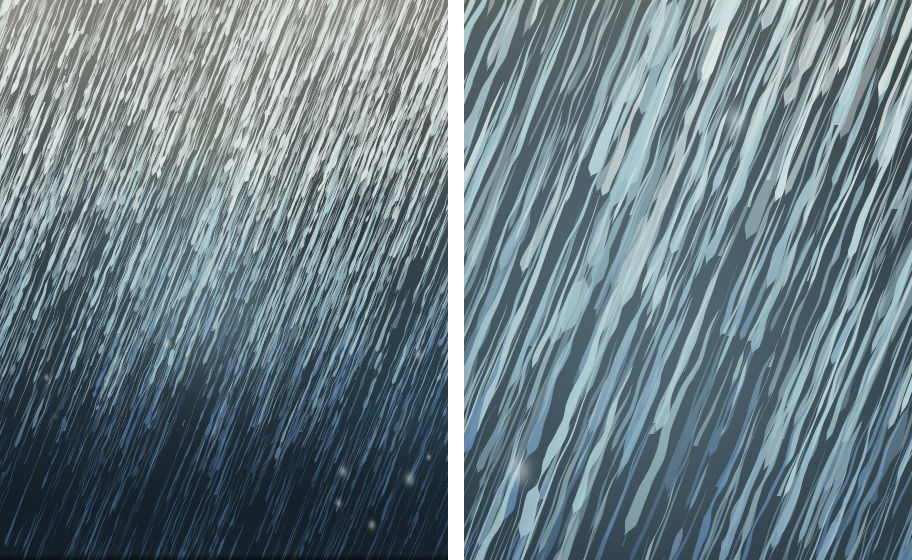
Left, the full canvas; right, a detail of the centre.
Write a WebGL 2 fragment shader that draws this pattern.

```glsl
#version 300 es
precision highp float;
// Slanting, ragged rain streaks falling through a stormy grey to deep blue sky.

uniform vec2 u_resolution;
out vec4 fragColor;

// Lengths are in canvas heights
const int   LAYERS       = 16;
const int   DROPS        = 14;
const float SLANT        = 0.375;   // radians away from vertical
const float SLANT_SPREAD = 0.05;
const float COLUMN_WIDTH = 0.0175;
const float CELL_LENGTH  = 0.19;
const float THIN         = 0.0007;  // half widths of the streaks
const float THICK        = 0.0043;
const float WOBBLE       = 0.0032;

const vec3 SKY_TOP    = vec3(0.53, 0.52, 0.49);
const vec3 SKY_HIGH   = vec3(0.32, 0.355, 0.355);
const vec3 SKY_MIDDLE = vec3(0.20, 0.26, 0.29);
const vec3 SKY_LOW    = vec3(0.085, 0.13, 0.17);
const vec3 GLOW_OLIVE = vec3(0.46, 0.48, 0.43);
const vec3 GLOW_BLUE  = vec3(0.36, 0.45, 0.50);
const vec3 GLOW_TEAL  = vec3(0.15, 0.25, 0.31);
const vec3 RAIN_WHITE = vec3(0.88, 0.91, 0.90);
const vec3 RAIN_PALE  = vec3(0.68, 0.81, 0.83);
const vec3 RAIN_BLUE  = vec3(0.31, 0.46, 0.63);

float hash(vec2 p) {
    return fract(sin(dot(p, vec2(127.1, 311.7))) * 43758.5453);
}

float noise(vec2 p) {
    vec2 i = floor(p), f = fract(p);
    f = f * f * (3.0 - 2.0 * f);
    return mix(mix(hash(i), hash(i + vec2(1, 0)), f.x),
               mix(hash(i + vec2(0, 1)), hash(i + vec2(1, 1)), f.x), f.y);
}

// Soft elliptical patch of light
float glow(vec2 p, vec2 center, vec2 size) {
    vec2 d = (p - center) / size;
    return exp(-dot(d, d));
}

vec3 sky(vec2 uv) {
    vec3 col = mix(SKY_LOW, SKY_MIDDLE, smoothstep(0.08, 0.55, uv.y));
    col = mix(col, SKY_HIGH, smoothstep(0.45, 0.82, uv.y));
    col = mix(col, SKY_TOP, smoothstep(0.72, 1.02, uv.y));
    col = mix(col, GLOW_OLIVE, 0.55 * glow(uv, vec2(0.48, 0.75), vec2(0.20, 0.13)));
    col = mix(col, GLOW_BLUE, 0.60 * glow(uv, vec2(0.47, 0.49), vec2(0.20, 0.15)));
    col = mix(col, GLOW_TEAL, 0.60 * glow(uv, vec2(0.90, 0.28), vec2(0.20, 0.12)));
    col *= 1.0 - 0.22 * glow(uv, vec2(0.76, 0.58), vec2(0.16, 0.12));
    return col * (0.9 + 0.2 * noise(uv * vec2(4.0, 5.0)));
}

// Colour and opacity of one layer of streaks, at most one streak per cell
vec4 rainLayer(vec2 p, float layer, float pixel) {
    float angle = SLANT + SLANT_SPREAD * (hash(vec2(layer, 3.7)) - 0.5);
    vec2 fall = vec2(sin(angle), cos(angle));
    float across = dot(p, vec2(fall.y, -fall.x)) / COLUMN_WIDTH + hash(vec2(layer, 9.1));
    float column = floor(across);
    float along = dot(p, fall) / CELL_LENGTH + hash(vec2(column, layer + 41.0));
    vec2 id = vec2(column + 37.0 * layer, floor(along));
    float seed = hash(id);

    // Streaks gather in loose bands and thin out toward the ground
    float band = noise(vec2(column * COLUMN_WIDTH * 14.0, p.y * 3.0));
    float density = mix(0.38, 0.70, smoothstep(0.05, 0.75, p.y)) + 0.6 * (band - 0.5);
    float present = step(hash(id + 5.3), density);

    // Rounded foot, long taper upward, ragged outline
    float span = mix(0.35, 0.95, hash(id + 11.9));
    float t = (fract(along) - 0.02) / span;
    float taper = smoothstep(0.0, 0.07, t) * pow(clamp(1.0 - t, 0.0, 1.0), 0.65);
    float run = along * CELL_LENGTH;
    float lumps = noise(vec2(run * 75.0, seed * 90.0));
    float ragged = mix(1.0, 1.5 * smoothstep(0.12, 0.75, lumps), hash(id + 2.2));
    float size = hash(id + 7.7);
    float halfWidth = mix(THIN, THICK, size * size) * mix(0.65, 1.0, smoothstep(0.1, 0.6, p.y));
    halfWidth *= taper * ragged;

    float sway = WOBBLE * (noise(vec2(run * 48.0, seed * 70.0 + 20.0)) - 0.5);
    float center = mix(0.3, 0.7, hash(id + 13.1));
    float d = abs((fract(across) - center) * COLUMN_WIDTH - sway);
    float mask = clamp((halfWidth - d) / pixel + 0.5, 0.0, 1.0) * smoothstep(0.0, 0.02, taper);

    float toneHeight = p.y + 0.3 * (hash(id + 17.3) - 0.5);
    vec3 tint = mix(RAIN_BLUE, RAIN_PALE, smoothstep(0.15, 0.52, toneHeight));
    tint = mix(tint, RAIN_WHITE, smoothstep(0.48, 0.78, toneHeight));
    float opacity = mix(0.4, 1.0, hash(id + 23.9)) * mix(0.55, 1.0, smoothstep(0.0, 0.45, p.y));
    return vec4(tint, mask * opacity * present);
}

void main() {
    vec2 uv = gl_FragCoord.xy / u_resolution;
    vec2 p = gl_FragCoord.xy / u_resolution.y;
    float pixel = 1.0 / u_resolution.y;
    vec3 col = sky(uv);

    for (int i = 0; i < LAYERS; i++) {
        vec4 rain = rainLayer(p, float(i), pixel);
        col = mix(col, rain.rgb, rain.a);
    }

    // Blurred drops out of focus
    for (int i = 0; i < DROPS; i++) {
        float k = float(i);
        vec2 spot = vec2(hash(vec2(k, 1.3)), hash(vec2(k, 6.1))) * vec2(u_resolution.x * pixel, 1.0);
        float radius = mix(0.004, 0.010, hash(vec2(k, 8.5)));
        col = mix(col, RAIN_WHITE, 0.5 * glow(p, spot, vec2(0.8, 1.1) * radius));
    }

    col *= mix(0.55, 1.0, smoothstep(0.0, 0.012, uv.y));
    fragColor = vec4(col, 1.0);
}
```
